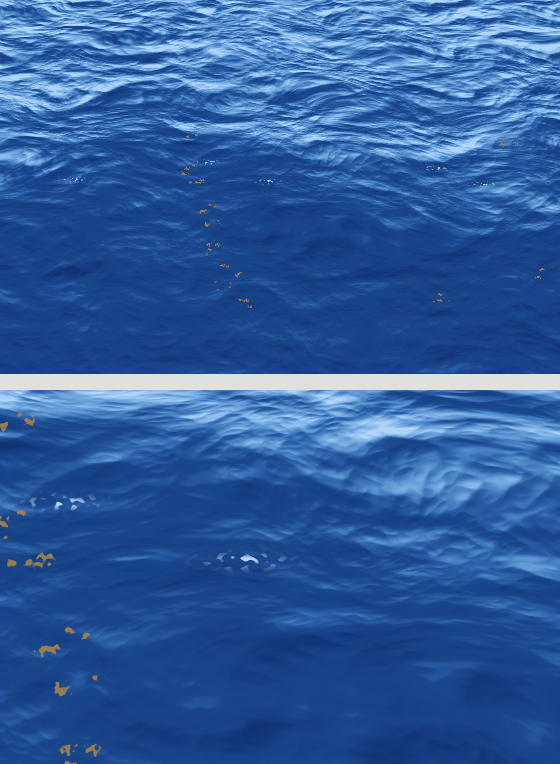
Top, the full canvas; bottom, a detail of the centre.
A Shadertoy shader for this texture:

```glsl
// Open blue sea seen from above, with drifting scraps of golden weed.
// Ridged gradient noise on a tilted plane gives the wave slopes; facets
// leaning away reflect pale sky, facets leaning closer show deep water.

const vec3 ABYSS = vec3(0.06, 0.20, 0.46);
const vec3 DEEP  = vec3(0.10, 0.27, 0.54);
const vec3 BLUE  = vec3(0.16, 0.36, 0.64);
const vec3 MID   = vec3(0.27, 0.49, 0.75);
const vec3 LIGHT = vec3(0.40, 0.61, 0.84);
const vec3 PALE  = vec3(0.54, 0.73, 0.93);
const vec3 SKY   = vec3(0.69, 0.84, 0.97);
const vec3 WEED  = vec3(0.66, 0.51, 0.30);
const vec3 FOAM  = vec3(0.80, 0.89, 0.98);
const float HORIZON = 2.2;

vec2 hash2(vec2 p) {
    vec3 q = fract(p.xyx * vec3(0.1031, 0.1030, 0.0973));
    q += dot(q, q.yzx + 33.33);
    return fract((q.xx + q.yz) * q.zy);
}

float cornerSlope(vec2 cell, vec2 offset) {
    return dot(hash2(cell) * 2.0 - 1.0, offset);
}

float gradientNoise(vec2 p) {
    vec2 i = floor(p), f = p - i;
    vec2 u = f * f * f * (f * (f * 6.0 - 15.0) + 10.0);
    vec2 e = vec2(1.0, 0.0);
    float low  = mix(cornerSlope(i, f), cornerSlope(i + e.xy, f - e.xy), u.x);
    float high = mix(cornerSlope(i + e.yx, f - e.yx), cornerSlope(i + e.xx, f - e.xx), u.x);
    return mix(low, high, u.y);
}

// Wave profile with narrow, slightly rounded crests
float ridge(vec2 p) {
    float n = gradientNoise(p);
    return 1.0 - sqrt(n * n + 0.001);
}

// Slope of one wave train, positive when leaning away from the viewer
float ridgeSlope(vec2 p) {
    vec2 lift = vec2(0.0, 0.06);
    return (ridge(p - lift) - ridge(p + lift)) / 0.12;
}

// Sum of wave trains; density is wave cells per canvas height
float waveSlope(vec2 p, float density) {
    float slope = 0.0, weight = 1.0, shear = 0.25;
    for (int i = 0; i < 5; i++) {
        float fade = 1.0 - smoothstep(130.0, 260.0, density);
        slope += weight * fade * ridgeSlope(p);
        p = vec2(p.x + shear * p.y, p.y) * 1.75 + 17.3;
        density *= 1.75;
        weight *= 0.76;
        shear = -shear;
    }
    return slope;
}

vec3 seaColor(float t) {
    vec3 c = mix(ABYSS, DEEP, smoothstep(-0.30, 0.18, t));
    c = mix(c, BLUE, smoothstep(0.18, 0.42, t));
    c = mix(c, MID, smoothstep(0.38, 0.55, t));
    c = mix(c, LIGHT, smoothstep(0.52, 0.68, t));
    c = mix(c, PALE, smoothstep(0.65, 0.82, t));
    return mix(c, SKY, smoothstep(0.80, 1.02, t));
}

// Ragged blob: 1 inside, 0 outside
float scrap(vec2 uv, vec2 center, float radius, float blur) {
    vec2 d = (uv - center) * vec2(0.75, 1.2);
    float edge = radius * (0.8 + 2.0 * gradientNoise(uv * 230.0));
    return 1.0 - smoothstep(-blur, blur, length(d) - edge);
}

// Clumps strung along a bending drift line, every fifth one astray
float weedCover(vec2 uv, float aspect, float blur) {
    float cover = 0.0;
    for (int i = 0; i < 48; i++) {
        float id = float(i), clump = floor(id / 4.0);
        vec2 place = hash2(vec2(clump, 7.0));
        float along = (clump + 0.6 * place.x) / 12.0;
        vec2 center = vec2(0.52 + 0.16 * along * along, mix(0.64, 0.12, along));
        center.x += 0.05 * (place.y - 0.5);
        if (mod(clump, 5.0) == 1.0) center = vec2(place.x * aspect, 0.15 + 0.5 * place.y);
        vec2 jitter = hash2(vec2(id, 23.0)) - 0.5;
        float radius = mix(0.0015, 0.0055, hash2(vec2(id, 41.0)).x);
        cover = max(cover, scrap(uv, center + jitter * vec2(0.05, 0.035), radius, blur));
    }
    return cover;
}

// Broken white flecks on a few crests
float foamCover(vec2 uv, float aspect) {
    float cover = 0.0;
    for (int i = 0; i < 5; i++) {
        vec2 r = hash2(vec2(float(i), 61.0));
        vec2 center = vec2((float(i) + 0.3 + 0.6 * r.x) * aspect / 5.0, 0.50 + 0.07 * r.y);
        vec2 d = (uv - center) / vec2(0.03, 0.006);
        cover += exp(-dot(d, d));
    }
    return cover * smoothstep(0.05, 0.25, gradientNoise(uv * vec2(130.0, 210.0)));
}

void mainImage(out vec4 fragColor, in vec2 fragCoord) {
    vec2 uv = fragCoord / iResolution.y;
    float aspect = iResolution.x / iResolution.y;
    float blur = max(0.0012, 0.7 / iResolution.y);

    // Tilted sea plane, gently warped so crests wander
    float nearness = 1.0 / (HORIZON - uv.y);
    vec2 sea = vec2((uv.x - 0.5 * aspect) * 10.5, 40.0) * nearness;
    vec2 warp = vec2(gradientNoise(sea * 0.6), gradientNoise(sea * 0.5 + 9.0));
    vec2 bent = sea + warp * vec2(0.7, 1.0);
    float slope = waveSlope(bent, 40.0 * nearness * nearness);

    // Broad swells with dark near faces under a sharp crest
    float swell = ridgeSlope(bent * vec2(0.32, 0.36) + 4.0);
    float patches = gradientNoise(uv * vec2(2.2, 3.4) + 2.7);

    // Sky glare grows with distance
    float glare = smoothstep(0.32, 0.88, uv.y + 0.07 * swell + 0.18 * patches);
    float tone = 0.11 + 0.52 * glare + 0.14 * patches;
    tone += swell * mix(0.06, 0.11, glare) + slope * mix(0.15, 0.34, glare);

    vec3 color = seaColor(tone);
    color = mix(color, FOAM, clamp(foamCover(uv, aspect), 0.0, 0.9));
    color = mix(color, WEED, 0.9 * weedCover(uv, aspect, blur));
    fragColor = vec4(color, 1.0);
}
```
